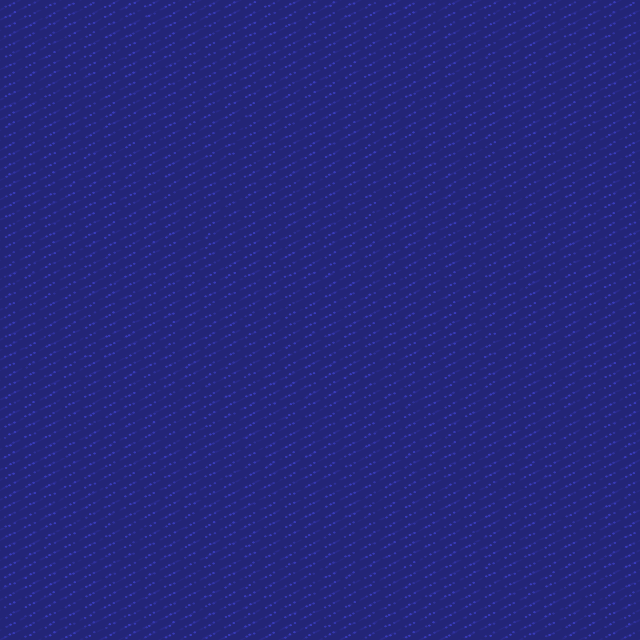
This texture is drawn by a Shadertoy shader. Its source:

```glsl
const vec2  CELLS = vec2(32.0, 64.0);        // repeats across and up
const float RISE = 1.0;                      // rows climbed by a ridge per cell (whole)
const int   SPECKS = 3;                      // glints in one dash
const float SPECK_STEP = 0.42;               // spacing, in row heights
const vec2  SPECK_SIZE = vec2(0.125, 0.10);  // half length, half thickness
const float SPECK_JITTER = 0.16;             // random shift, in row heights
const float SPECK_WEAR = 0.55;               // random loss of light of the outer glints
const float LINE_WIDTH = 0.09;               // half width, in row heights
const float MOTTLE = 0.012;                  // broad light and dark variation
const vec2  MOTTLE_CELLS = vec2(7.0, 5.0);
const vec2  WEAR_CELLS = vec2(96.0, 128.0);  // breaks in the ridges

const vec3 CLOTH = vec3(0.138, 0.146, 0.468);
const vec3 RIDGE = vec3(0.160, 0.164, 0.545);
const vec3 GLINT = vec3(0.228, 0.238, 0.750);

const float SLOPE = RISE * CELLS.x / CELLS.y;

float hash(vec2 p) {
    vec3 q = fract(vec3(p.xyx) * 0.1031);
    q += dot(q, q.yzx + 33.33);
    return fract((q.x + q.y) * q.z);
}

// Slope contribution of one lattice corner, wrapped to the period
float corner(vec2 id, vec2 offset, vec2 period) {
    float angle = 6.28318 * hash(mod(id, period) + 17.0);
    return dot(vec2(cos(angle), sin(angle)), offset);
}

// Tiling gradient noise, about -0.7 to 0.7
float gradientNoise(vec2 p, vec2 period) {
    vec2 id = floor(p), f = fract(p);
    vec2 w = f * f * f * (f * (f * 6.0 - 15.0) + 10.0);
    vec2 e = vec2(1.0, 0.0);
    float low = mix(corner(id, f, period), corner(id + e.xy, f - e.xy, period), w.x);
    float high = mix(corner(id + e.yx, f - e.yx, period), corner(id + e.xx, f - e.xx, period), w.x);
    return mix(low, high, w.y);
}

// Diagonal ridges passing through the centres of the dashes
float ridges(vec2 uv, float pixel) {
    vec2 p = uv * CELLS - 0.5;
    float phase = p.y - RISE * p.x;
    float d = abs(fract(phase + 0.5) - 0.5) / sqrt(1.0 + SLOPE * SLOPE);
    float wear = gradientNoise(uv * WEAR_CELLS, WEAR_CELLS);
    float edge = 0.6 * pixel;
    return smoothstep(edge, -edge, d - LINE_WIDTH) * smoothstep(-0.25, 0.25, wear);
}

// Short rising dash of glints in every cell, brightest in the middle
float dashes(vec2 uv, float pixel) {
    vec2 p = uv * CELLS;
    vec2 id = mod(floor(p), CELLS);
    vec2 q = (fract(p) - 0.5) * vec2(CELLS.y / CELLS.x, 1.0);
    float edge = 0.45 * pixel;
    float light = 0.0;
    for (int i = 0; i < SPECKS; i++) {
        float place = float(i) - 0.5 * float(SPECKS - 1);
        vec2 seed = id + 41.0 * float(i + 1);
        vec2 jitter = vec2(hash(seed), hash(seed + 5.7)) - 0.5;
        vec2 r = q - place * SPECK_STEP * vec2(1.0, SLOPE) - SPECK_JITTER * jitter;
        float d = (length(r / SPECK_SIZE) - 1.0) * SPECK_SIZE.y;
        float strength = 1.0 - SPECK_WEAR * min(abs(place), 1.0) * hash(seed + 9.3);
        light = max(light, strength * smoothstep(edge, -edge, d));
    }
    return light;
}

void mainImage(out vec4 fragColor, in vec2 fragCoord) {
    vec2 uv = fragCoord / iResolution.xy;
    float pixel = CELLS.y / iResolution.y;   // one pixel in row heights

    // Cloth, ridges, then glints
    vec3 color = mix(CLOTH, RIDGE, ridges(uv, pixel));
    color = mix(color, GLINT, dashes(uv, pixel));

    // Broad mottling
    color *= 1.0 + MOTTLE * gradientNoise(uv * MOTTLE_CELLS, MOTTLE_CELLS);
    fragColor = vec4(color, 1.0);
}
```
